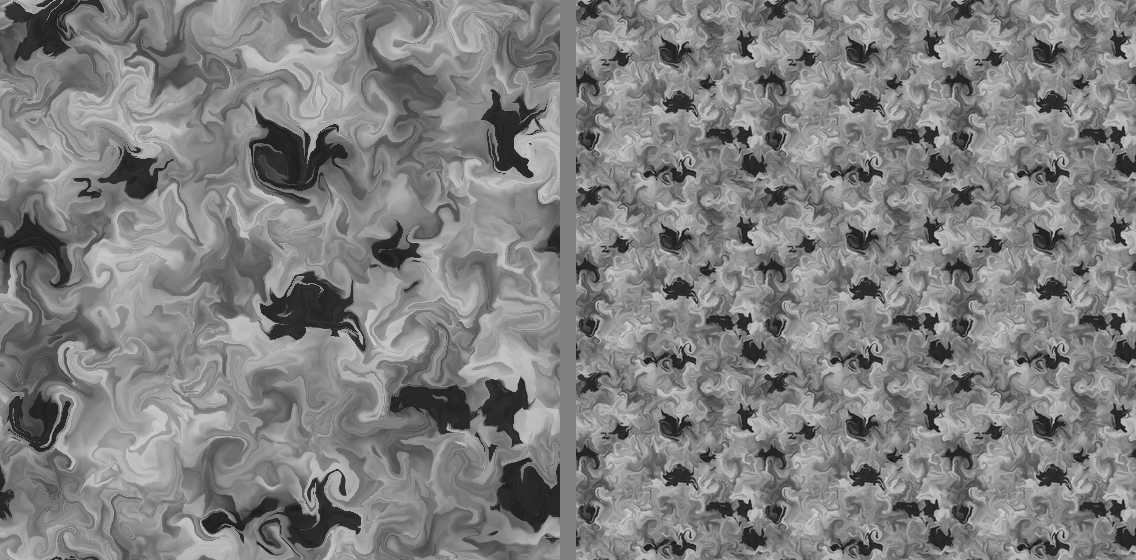
Left, the tile; right, the same tile 3 across and 3 down.
Reproduce this texture procedurally as a Shadertoy shader.

```glsl
// Mottled grey mineral surface with curled streaks, crisp flakes and dark pits.
// Wrapping gradient noise is bent by small whirls and broken by stepped offsets;
// ragged pits are scattered over a jittered grid. Every layer repeats on the tile.

float hash(vec2 p) {
    return fract(sin(dot(p, vec2(127.1, 311.7))) * 43758.5453);
}

// Slope of one lattice corner, projected on the offset from it
float corner(vec2 id, vec2 offset, float count, float seed) {
    float angle = 6.2832 * hash(mod(id, count) + seed);
    return dot(vec2(cos(angle), sin(angle)), offset);
}

// Gradient noise with a whole number of lattice cells per tile
float noise(vec2 uv, float count, float seed) {
    vec2 p = uv * count, i = floor(p), f = p - i;
    vec2 u = f * f * f * (f * (f * 6.0 - 15.0) + 10.0);
    vec2 e = vec2(1.0, 0.0);
    float low = mix(corner(i, f, count, seed),
                    corner(i + e.xy, f - e.xy, count, seed), u.x);
    float high = mix(corner(i + e.yx, f - e.yx, count, seed),
                     corner(i + e.xx, f - e.xx, count, seed), u.x);
    return mix(low, high, u.y);
}

float fbm(vec2 uv, float count, float seed) {
    float sum = 0.0, amp = 1.0;
    for (int k = 0; k < 4; k++) {
        sum += amp * noise(uv, count, seed + float(k) * 13.7);
        count *= 2.0;
        amp *= 0.5;
    }
    return sum;
}

vec2 jitteredCentre(vec2 id, vec2 key) {
    return id + 0.5 + 0.6 * (vec2(hash(key), hash(key + 5.3)) - 0.5);
}

// Twist the plane around one random centre per cell
vec2 whirl(vec2 uv, float count, float seed, float turn) {
    vec2 p = uv * count, push = vec2(0.0);
    for (int y = -1; y <= 1; y++)
    for (int x = -1; x <= 1; x++) {
        vec2 id = floor(p) + vec2(x, y);
        vec2 key = mod(id, count) + seed;
        vec2 d = p - jitteredCentre(id, key);
        float radius = 0.5 + 0.3 * hash(key + 9.1);
        float fall = max(0.0, 1.0 - dot(d, d) / (radius * radius));
        float angle = turn * (hash(key + 3.7) - 0.5) * fall * fall;
        float c = cos(angle), s = sin(angle);
        push += vec2(c * d.x - s * d.y, s * d.x + c * d.y) - d;
    }
    return uv + push / count;
}

// Depth of the scattered pits: 1 in the middle, 0 outside
float pits(vec2 uv, float count) {
    vec2 p = uv * count;
    float depth = 0.0;
    for (int y = -1; y <= 1; y++)
    for (int x = -1; x <= 1; x++) {
        vec2 id = floor(p) + vec2(x, y);
        vec2 key = mod(id, count) + 71.0;
        float present = step(0.56, hash(key + 2.9));
        float radius = 0.35 + 0.3 * hash(key + 8.2);
        float dist = length((p - jitteredCentre(id, key)) * vec2(0.9, 1.1));
        depth = max(depth, present * smoothstep(radius, 0.05, dist));
    }
    return depth;
}

void mainImage(out vec4 fragColor, in vec2 fragCoord) {
    vec2 uv = fragCoord / iResolution.xy;

    // Bend the plane, then curl it at two sizes
    vec2 bent = uv + 0.03 * vec2(fbm(uv, 8.0, 1.0), fbm(uv, 8.0, 40.0));
    bent = whirl(bent, 9.0, 11.0, 5.0);
    bent = whirl(bent, 19.0, 23.0, 8.0);

    // Stepped offsets tear the clouds into sharp-edged flakes
    vec2 flake = vec2(smoothstep(-0.04, 0.04, noise(bent, 13.0, 5.0) - 0.1),
                      smoothstep(-0.05, 0.05, noise(bent, 21.0, 31.0) - 0.12));
    vec2 torn = bent + 0.045 * flake;

    // Broad clouds, with fine streaks in some regions only
    float rough = smoothstep(-0.3, 0.35, noise(uv, 7.0, 61.0));
    float streaks = fbm(whirl(torn, 30.0, 47.0, 7.0), 24.0, 19.0);
    float tone = 0.55 + 0.40 * fbm(torn, 6.0, 3.0);
    tone += mix(0.06, 0.20, rough) * streaks;
    tone += 0.05 * (flake.x - flake.y);
    tone -= 0.6 * max(tone - 0.74, 0.0);
    tone += 0.5 * max(0.32 - tone, 0.0);

    // Dark pits with a soft halo and a ragged, splintered core
    float depth = pits(mix(uv, torn, 0.7), 6.0);
    float ragged = depth + 0.6 * noise(bent, 26.0, 83.0) + 0.25 * streaks;
    float core = smoothstep(0.47, 0.60, ragged) * smoothstep(0.05, 0.3, depth);
    tone -= 0.16 * depth;
    tone = mix(tone, 0.14 + 0.06 * streaks, 0.95 * core);

    fragColor = vec4(vec3(clamp(tone, 0.09, 0.85)), 1.0);
}
```
